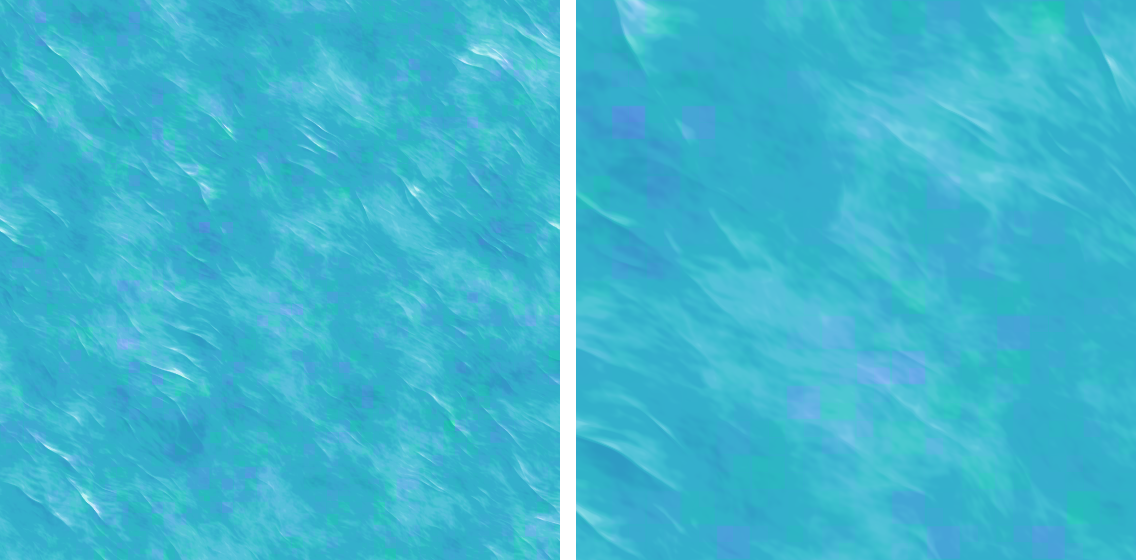
Left: the whole. Right: its middle third, enlarged.
Give the GLSL for this texture, as a WebGL 2 fragment shader.

```glsl
#version 300 es
precision highp float;
// Rippled turquoise water with slanting bright crests and faint blocky tints.

uniform vec2 u_resolution;
out vec4 fragColor;

const float SLOPE = 0.70;              // downhill angle of the ripples, radians
const vec2 SWELL_FREQ = vec2(5.0, 8.5); // along and across the ripples
const float SWELL_GAIN = 2.05;
const float ROUGHNESS = 0.68;          // amplitude kept by each finer octave
const float CREST_GAIN = 3.6;
const float CREST_EDGE = 0.0016;       // softness of a crest's sharp side
const float SHADE_GAIN = 0.36;         // dark trough in front of a crest
const float COMB_GAIN = 0.7;           // fine hairlines along the ripples
const float WARP = 0.022;
const float BLOCKS = 48.0;             // tint blocks across the canvas
const float TINT_GAIN = 1.15;

const vec3 DEEP  = vec3(0.18, 0.61, 0.77);
const vec3 BODY  = vec3(0.20, 0.69, 0.80);
const vec3 MID   = vec3(0.24, 0.74, 0.82);
const vec3 LIGHT = vec3(0.32, 0.76, 0.85);
const vec3 PALE  = vec3(0.44, 0.81, 0.89);
const vec3 FOAM  = vec3(0.74, 0.92, 0.97);
const vec3 VIOLET_SHIFT = vec3(0.08, -0.05, 0.05);
const vec3 GREEN_SHIFT  = vec3(-0.04, 0.04, -0.05);

vec2 hash2(vec2 p) {
    vec3 a = fract(p.xyx * vec3(0.1031, 0.1030, 0.0973));
    a += dot(a, a.yzx + 33.33);
    return fract((a.xx + a.yz) * a.zy);
}

float corner(vec2 cell, vec2 offset) {
    float angle = 6.2832 * hash2(cell).x;
    return dot(vec2(cos(angle), sin(angle)), offset);
}

float gradientNoise(vec2 p) {
    vec2 i = floor(p), f = p - i;
    vec2 w = f * f * f * (f * (f * 6.0 - 15.0) + 10.0);
    vec2 e = vec2(1.0, 0.0);
    return mix(mix(corner(i, f), corner(i + e, f - e), w.x),
               mix(corner(i + e.yx, f - e.yx), corner(i + 1.0, f - 1.0), w.x), w.y);
}

float fbm(vec2 p) {
    float sum = 0.0, amp = 1.0;
    for (int i = 0; i < 6; i++) {
        sum += amp * gradientNoise(p);
        p = mat2(1.8, 0.9, -0.9, 1.8) * p + 17.3;
        amp *= ROUGHNESS;
    }
    return sum;
}

// One curved crest per cell: sharp below, feathered above, shaded in front.
float crests(vec2 q, vec2 size, float seed) {
    vec2 home = floor(q / size);
    float sum = 0.0;
    for (int j = -1; j <= 1; j++) {
        for (int i = -1; i <= 1; i++) {
            vec2 cell = home + vec2(i, j);
            vec2 place = hash2(cell + seed), look = hash2(cell + seed + 57.3);
            vec2 d = q - (cell + place) * size;
            float halfLength = size.x * mix(0.3, 0.75, look.y);
            float taper = max(0.0, 1.0 - d.x * d.x / (halfLength * halfLength));
            float y = d.y - (place.x - 0.5) * 0.5 * d.x + (place.y - 0.35) * 2.5 * d.x * d.x;
            float tail = size.y * mix(0.06, 0.24, look.y * place.y);
            float front = smoothstep(-CREST_EDGE, CREST_EDGE, y);
            float glow = front * exp(-max(y, 0.0) / tail);
            float shade = (1.0 - front) * exp(min(y, 0.0) / (size.y * 0.18));
            sum += pow(look.x, 1.6) * taper * taper * (glow - SHADE_GAIN * shade);
        }
    }
    return sum;
}

vec3 waterColour(float tone) {
    vec3 c = mix(DEEP, BODY, smoothstep(-2.1, -0.6, tone));
    c = mix(c, MID, smoothstep(-0.35, 0.35, tone));
    c = mix(c, LIGHT, smoothstep(0.2, 0.85, tone));
    c = mix(c, PALE, smoothstep(0.9, 1.7, tone));
    return mix(c, FOAM, smoothstep(1.7, 3.2, tone));
}

// Square patches leaning to violet or green.
vec3 blockTint(vec2 uv, float count) {
    vec2 g = uv * count, f = fract(g);
    vec2 h = hash2(floor(g) + count);
    vec2 inset = smoothstep(0.0, 0.06, min(f, 1.0 - f));
    vec3 shift = VIOLET_SHIFT * smoothstep(0.68, 0.95, h.x)
               + GREEN_SHIFT * (1.0 - smoothstep(0.08, 0.4, h.x));
    return shift * h.y * inset.x * inset.y;
}

void main() {
    vec2 uv = gl_FragCoord.xy / u_resolution.y;
    float c = cos(SLOPE), s = sin(SLOPE);
    vec2 q = vec2(c * uv.x - s * uv.y, s * uv.x + c * uv.y) + 3.0;
    q += WARP * vec2(gradientNoise(q * 7.0), gradientNoise(q * 7.0 + 40.0));
    q.y += 0.3 * WARP * gradientNoise(q * 24.0);

    // Broad swell and thin creases
    float swell = fbm(q * SWELL_FREQ);
    float crease = pow(1.0 - abs(gradientNoise(q * vec2(11.0, 24.0) + 8.0)), 18.0);

    // Crests in three sizes, patchy, broken up and finely combed
    float ridge = crests(q, vec2(0.19, 0.085), 5.0)
                + 0.85 * crests(q, vec2(0.11, 0.05), 23.0)
                + 0.6 * crests(q, vec2(0.058, 0.028), 71.0);
    float patches = smoothstep(-0.35, 0.4, gradientNoise(q * 4.5 + 11.0));
    float breaks = 1.0 + 1.3 * gradientNoise(q * vec2(26.0, 50.0) + 31.0);
    float comb = gradientNoise(vec2(q.x * 34.0 + q.y * 30.0, q.y * 170.0 - q.x * 50.0));
    ridge *= mix(0.3, 1.1, patches) * max(breaks, 0.0) * (0.95 + 0.7 * comb);

    float tone = SWELL_GAIN * swell + CREST_GAIN * ridge + 0.35 * crease - 0.22
               + COMB_GAIN * comb * mix(0.4, 1.0, patches);
    vec3 tint = blockTint(uv, BLOCKS) + 0.6 * blockTint(uv, BLOCKS * 0.5)
              + 0.5 * blockTint(uv, BLOCKS * 2.0);
    tint *= TINT_GAIN * smoothstep(-0.6, 0.3, gradientNoise(uv * 6.0 + 90.0));
    fragColor = vec4(clamp(waterColour(tone) + tint, 0.0, 1.0), 1.0);
}
```
